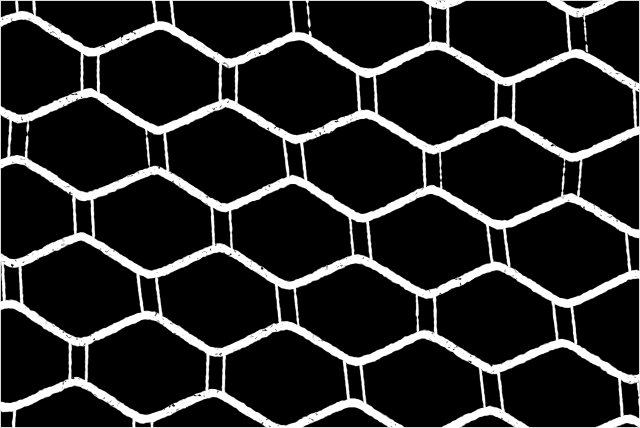
Give the GLSL for this pattern, as a Shadertoy shader.

```glsl
vec2 hash2(vec2 p) {
    p = vec2(dot(p, vec2(127.1, 311.7)), dot(p, vec2(269.5, 183.3)));
    return fract(sin(p) * 43758.55);
}

float gradientNoise(vec2 p) {
    vec2 i = floor(p), f = p - i;
    vec2 w = f * f * f * (f * (f * 6.0 - 15.0) + 10.0);
    vec2 e = vec2(0.0, 1.0);
    float a = dot(hash2(i) * 2.0 - 1.0, f);
    float b = dot(hash2(i + e.yx) * 2.0 - 1.0, f - e.yx);
    float c = dot(hash2(i + e.xy) * 2.0 - 1.0, f - e.xy);
    float d = dot(hash2(i + e.yy) * 2.0 - 1.0, f - e.yy);
    return mix(mix(a, b, w.x), mix(c, d, w.x), w.y);
}

// Wavy strand running between two rows of sleeves
float strandDistance(vec2 uv) {
    float row = floor(uv.y);
    float phase = 6.28319 * (uv.x - 0.5 * row);
    float wave = asin(0.95 * cos(phase)) / 1.2532;
    float rise = (uv.y - row - 0.5 + 0.22 * wave) * 0.169;
    float slope = 0.5 * sin(phase);
    return abs(rise) / sqrt(1.0 + slope * slope) - 0.0101;
}

// Pair of thin upright lines joining neighbouring strands
float sleeveDistance(vec2 uv, vec2 p) {
    float row = round(uv.y);
    float column = round(uv.x - 0.5 * row);
    vec2 local = vec2(uv.x - 0.5 * row - column, uv.y - row) * vec2(0.323, 0.169);
    vec2 random = hash2(vec2(column, row) + 7.0);
    local.x += local.y * mix(-0.02, 0.18, random.x);

    // Some of the lines are worn into dashes
    float side = sign(local.x);
    float worn = smoothstep(0.7, 1.0, hash2(vec2(column * 2.0 + side, row)).y);
    float gaps = gradientNoise(vec2(column * 5.3 + side, p.y * 75.0));
    float halfWidth = 0.0034 - worn * (0.001 + 0.011 * max(gaps, 0.0));
    float halfGap = mix(0.0185, 0.0215, random.y);
    float line = abs(abs(local.x) - halfGap) - halfWidth;
    return max(line, abs(local.y) - 0.049);
}

void mainImage(out vec4 fragColor, in vec2 fragCoord) {
    float pixel = 1.0 / iResolution.y;
    vec2 p = fragCoord * pixel;

    // Tilted, gently bent lattice
    vec2 q = p - vec2(0.842, 0.445);
    q.y -= 0.011 * q.x * q.x;
    q += 0.006 * vec2(gradientNoise(p * 4.0), gradientNoise(p * 4.0 + 31.0));
    vec2 uv = inverse(mat2(0.323, -0.0215, 0.0076, 0.169)) * q;

    // Ragged edges
    float coarse = gradientNoise(p * 46.0);
    float fine = gradientNoise(p * 115.0 + 9.0);
    float strand = strandDistance(uv) + 0.0036 * coarse + 0.0024 * fine;
    float sleeve = sleeveDistance(uv, p) + 0.0012 * coarse + 0.0016 * fine;

    // Sparse pinholes close to the strand edges
    float hole = 0.01 * (gradientNoise(p * 125.0 + 50.0) - 0.33);
    float patches = 0.02 * (gradientNoise(p * 9.0 + 17.0) - 0.08);
    strand = max(strand, min(min(hole, patches), strand + 0.0075));

    float ink = 1.0 - smoothstep(-0.8 * pixel, 0.8 * pixel, min(strand, sleeve));

    // Hairline frame
    vec2 inset = min(p, iResolution.xy * pixel - p);
    float frame = clamp((0.002 - min(inset.x, inset.y)) / pixel + 0.5, 0.0, 1.0);
    fragColor = vec4(vec3(max(ink, frame)), 1.0);
}
```
